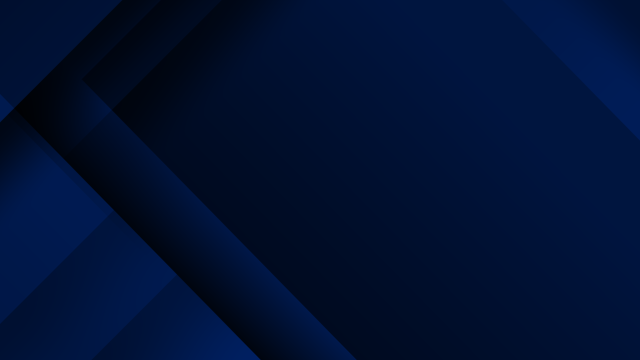
Give the GLSL for this background, as a WebGL 1 fragment shader.

```glsl
precision highp float;
// Dark navy background of overlapping sheets cut along two diagonals.
// Each sheet is a brightness ramp over the diagonal axes "fall" and "rise";
// soft shadows darken whatever lies beneath an edge, and one tint colours all.

uniform vec2 u_resolution;

#define PANEL_EDGE -0.2555 // falling edge of the lower left panel
#define BAND_EDGE 0.011    // falling edge of the long band
#define CORNER_EDGE 1.395  // falling edge of the upper right sheet
#define FLAP_EDGE 0.34     // rising edge of the upper left flap
#define FOLD_EDGE 0.447    // rising edge where the band folds over
#define STRIP_EDGE 0.616   // rising edge of the dark upper strip
#define STEP_ONE 0.90      // first rising step in the panel
#define STEP_TWO 1.254     // second rising step in the panel
#define FALL_SLOPE 0.98    // horizontal run of the falling edges
#define TINT vec3(0.0, 0.325, 1.0)

// Antialiased half plane, one where d is positive.
float side(float d) {
  float softness = 1.0 / u_resolution.y;
  return smoothstep(-softness, softness, d);
}

// Brightness kept beneath an edge, recovering over the given width.
float shadow(float d, float width, float darkest) {
  return mix(darkest, 1.0, smoothstep(0.0, width, d));
}

// Large backdrop, brightening toward the upper right.
float backdrop(float fall, float rise) {
  float ramp = 0.122 + 0.115 * clamp(fall, 0.0, 1.1);
  return ramp * shadow(rise - STRIP_EDGE, 0.28, 0.42);
}

// Upper right sheet, brightest along its lower edge.
float cornerSheet(float fall, float rise) {
  float lit = mix(0.285, 0.34, smoothstep(1.4, 2.1, rise));
  return mix(lit, 0.2, smoothstep(0.1, 0.34, fall - CORNER_EDGE));
}

// Dark strip between the fold and the backdrop.
float upperStrip(float rise) {
  return mix(0.065, 0.13, smoothstep(FOLD_EDGE, STRIP_EDGE, rise));
}

// Long band, shaded by the panel, the flap and the strip.
float longBand(float fall, float rise) {
  float across = clamp((fall - PANEL_EDGE) / (BAND_EDGE - PANEL_EDGE), 0.0, 1.0);
  float ramp = mix(0.055, 0.27, across);
  float flapShade = shadow(rise - FLAP_EDGE, 0.32, 0.25);
  float stripShade = shadow(rise - STRIP_EDGE, 0.6, 0.75);
  return ramp * flapShade * mix(1.0, stripShade, side(rise - STRIP_EDGE))
    + 0.03 * across * smoothstep(1.0, 1.9, rise);
}

// Lower left panel with two stepped sheets.
float panel(float fall, float rise) {
  float nearEdge = smoothstep(-0.85, PANEL_EDGE, fall);
  float top = mix(0.28, 0.32, nearEdge) * shadow(rise - FLAP_EDGE, 0.32, 0.25);
  float middle = mix(0.19, 0.26, smoothstep(STEP_ONE, STEP_TWO, rise)) + 0.05 * nearEdge;
  float bottom = mix(0.18, 0.32, smoothstep(STEP_TWO, 1.72, rise)) + 0.06 * nearEdge;
  float level = mix(top, middle, side(rise - STEP_ONE));
  level = mix(level, bottom, side(rise - STEP_TWO));
  // Translucent sliver alongside the edge.
  float sliver = side(fall - PANEL_EDGE + 0.035) * (1.0 - smoothstep(0.5, 1.2, rise));
  return level * (1.0 - 0.2 * sliver);
}

void main() {
  vec2 p = gl_FragCoord.xy / u_resolution.y;
  // Diagonal axes measured from the upper left corner.
  float depth = 1.0 - p.y;
  float fall = p.x - FALL_SLOPE * depth;
  float rise = p.x + depth;

  // Stack the sheets from back to front.
  float level = backdrop(fall, rise);
  level = mix(level, cornerSheet(fall, rise), side(fall - CORNER_EDGE));
  level = mix(level, upperStrip(rise), side(STRIP_EDGE - rise));
  float bandMask = max(side(BAND_EDGE - fall), side(FOLD_EDGE - rise));
  level = mix(level, longBand(fall, rise), bandMask);
  level = mix(level, 0.18 + 0.1 * rise, side(FLAP_EDGE - rise));

  // The panel shows brighter where it crosses the flap.
  float panelLevel = mix(panel(fall, rise), 0.31, side(FLAP_EDGE - rise));
  level = mix(level, panelLevel, side(PANEL_EDGE - fall));

  gl_FragColor = vec4(TINT * level, 1.0);
}
```
